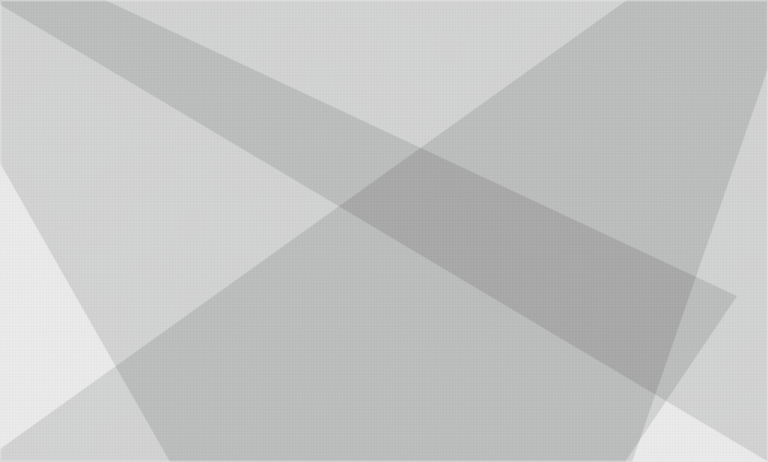
Reproduce this background procedurally as a Shadertoy shader.

```glsl
// Overlapping translucent gray facets over a pale ground with a fine woven grid.

// Canvas shape: x runs 0..1, y runs 0..HEIGHT
const float HEIGHT = 0.6016;

// Tones by number of overlapping sheets
const vec3 PALE   = vec3(0.912, 0.912, 0.912);
const vec3 LIGHT  = vec3(0.818, 0.820, 0.820);
const vec3 MIDDLE = vec3(0.732, 0.736, 0.736);
const vec3 DARK   = vec3(0.658, 0.658, 0.658);

// End points of the facet edges
const vec2 RISE_LOW   = vec2(0.0, 0.0169);
const vec2 RISE_HIGH  = vec2(0.8164, HEIGHT);
const vec2 LEFT_HIGH  = vec2(0.0, 0.3893);
const vec2 LEFT_LOW   = vec2(0.2214, 0.0);
const vec2 BAND_START = vec2(0.1367, HEIGHT);
const vec2 BAND_TIP   = vec2(0.9596, 0.2161);
const vec2 FALL_HIGH  = vec2(0.0, 0.5955);
const vec2 FALL_LOW   = vec2(1.0, 0.0005);
const vec2 RIGHT_LOW  = vec2(0.8229, 0.0);
const vec2 RIGHT_HIGH = vec2(1.0, 0.5130);
const vec2 TIP_LOW    = vec2(0.8138, 0.0);

const float EDGE_SOFTNESS = 0.0012;
const float GRID_CELLS    = 255.0;
const float GRID_STRENGTH = 0.007;
const float RIM_WIDTH     = 0.0012;
const float RIM_STRENGTH  = 0.5;
const float TAU           = 6.2831853;

// Signed distance to the line a-b, positive on its left side
float leftOf(vec2 p, vec2 a, vec2 b) {
    vec2 along = normalize(b - a);
    vec2 q = p - a;
    return along.x * q.y - along.y * q.x;
}

float coverage(float d) {
    return smoothstep(-EDGE_SOFTNESS, EDGE_SOFTNESS, d);
}

// Blend through the four tones as sheets pile up
vec3 toneFor(float sheets) {
    vec3 tone = mix(PALE, LIGHT, clamp(sheets, 0.0, 1.0));
    tone = mix(tone, MIDDLE, clamp(sheets - 1.0, 0.0, 1.0));
    return mix(tone, DARK, clamp(sheets - 2.0, 0.0, 1.0));
}

void mainImage(out vec4 fragColor, in vec2 fragCoord) {
    vec2 p = fragCoord / iResolution.xy * vec2(1.0, HEIGHT);

    // Half planes bounding the sheets
    float belowRise  = leftOf(p, RISE_HIGH, RISE_LOW);
    float rightOfCut = leftOf(p, LEFT_HIGH, LEFT_LOW);
    float belowBand  = leftOf(p, BAND_TIP, BAND_START);
    float aboveFall  = leftOf(p, FALL_HIGH, FALL_LOW);
    float insideEnd  = leftOf(p, RIGHT_LOW, RIGHT_HIGH);
    float insideTip  = leftOf(p, TIP_LOW, BAND_TIP);

    // Three overlapping sheets
    float wedge = min(belowRise, insideEnd);
    float band  = min(min(belowBand, aboveFall), insideTip);
    float veil  = min(rightOfCut, max(aboveFall, insideTip));
    vec3 color = toneFor(coverage(wedge) + coverage(band) + coverage(veil));

    // Fine woven grid
    vec2 weave = cos(TAU * (p * GRID_CELLS + 0.25));
    color += GRID_STRENGTH * (weave.x + weave.y);

    // Thin pale rim
    vec2 inset = min(p, vec2(1.0, HEIGHT) - p);
    float rim = 1.0 - smoothstep(RIM_WIDTH, 2.0 * RIM_WIDTH, min(inset.x, inset.y));
    color = mix(color, PALE, rim * RIM_STRENGTH);

    fragColor = vec4(color, 1.0);
}
```
